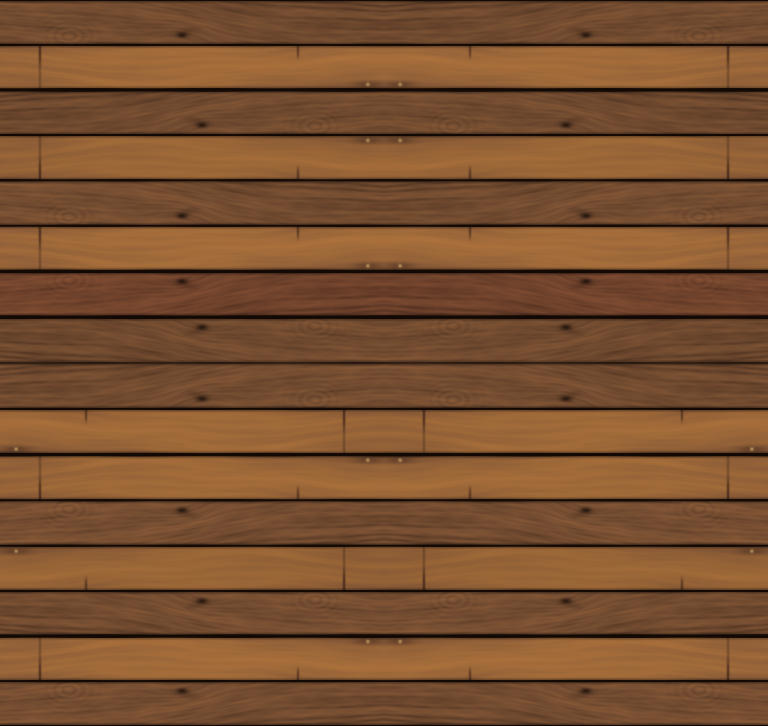
Write a Shadertoy shader that draws this texture.

```glsl
// Sixteen horizontal timber boards, dark and honey toned, mirrored left to right.

const float BOARDS = 16.0;
const float TAU = 6.2831853;

// One bit per board, board 0 at the top
const int HONEY_BOARDS   = 22058;
const int SHIFTED_BOARDS = 13188;   // half-width offset
const int FLIPPED_BOARDS = 64712;   // upside down
const int RED_BOARDS     = 64;
const int WIDE_SEAMS     = 17604;
const int FAINT_SEAMS    = 256;

const vec3 SEAM   = vec3(0.07, 0.03, 0.015);
const vec3 UMBER  = vec3(0.22, 0.13, 0.08);
const vec3 STREAK = vec3(0.34, 0.22, 0.14);
const vec3 WALNUT = vec3(0.44, 0.29, 0.185);
const vec3 TAN    = vec3(0.53, 0.35, 0.215);
const vec3 HONEY  = vec3(0.62, 0.41, 0.22);
const vec3 AMBER  = vec3(0.68, 0.45, 0.235);
const vec3 NAIL   = vec3(0.78, 0.60, 0.40);

const float SEAM_HALF  = 0.024;     // in board heights
const float WIDE_HALF  = 0.038;
const float FAINT_HALF = 0.017;

// Landmarks: x = distance from the mirror axis, y = depth in the board
const vec2 KNOT_POS = vec2(0.263, 0.78);
const vec2 BURL_POS = vec2(0.410, 0.80);
const vec2 NAIL_POS = vec2(0.021, 0.88);
const float LONG_MARK  = 0.448;
const float SHORT_MARK = 0.112;

bool has(int mask, int i) { return ((mask >> i) & 1) == 1; }

vec2 hash2(vec2 p) {
    vec3 q = fract(vec3(p.xyx) * vec3(0.1031, 0.1030, 0.0973));
    q += dot(q, q.yzx + 33.33);
    return fract((q.xx + q.yz) * q.zy);
}

// Distance to the nearest scattered point
float cellular(vec2 p) {
    vec2 cell = floor(p), f = fract(p);
    float nearest = 2.0;
    for (int y = -1; y <= 1; y++)
        for (int x = -1; x <= 1; x++) {
            vec2 o = vec2(x, y);
            vec2 r = o + hash2(cell + o + 50.0) - f;
            nearest = min(nearest, dot(r, r));
        }
    return sqrt(nearest);
}

vec3 ramp(vec3 low, vec3 mid, vec3 high, float t) {
    t = clamp(t, 0.0, 1.0) * 2.0;
    return mix(mix(low, mid, min(t, 1.0)), high, max(t - 1.0, 0.0));
}

float spot(vec2 d) { return exp(-dot(d, d)); }

// p.x: 0 to 0.5 from the axis, p.y: depth; scale turns p into board heights
vec3 darkBoard(vec2 p, vec2 scale) {
    vec2 k = (p - KNOT_POS) * scale;
    vec2 b = (p - BURL_POS) * scale;
    float phase = p.y + 0.45 * (1.0 - cos(TAU * p.x)) + 0.05 * sin(p.x * 23.0 + p.y * 2.0);
    phase += 0.16 * spot(k * vec2(1.6, 3.0));
    float figure = exp(-p.x * p.x * 30.0) * smoothstep(1.0, 0.2, p.y);
    float lines = 0.45 * sin(phase * 34.0 + 1.5 * sin(p.x * 14.0))
                + 0.35 * sin(phase * 57.0 + 2.0 * sin(p.x * 9.0 + 1.0))
                + 0.35 * sin(phase * 19.0 + p.x * 6.0);
    float fibre = cellular(vec2(p.x * 30.0, phase * 13.0)) - 0.45;
    float blotch = cellular(vec2(p.x * 9.0, phase * 3.0)) - 0.45;
    float tone = 0.58 + lines * (0.10 + 0.20 * figure) + 0.35 * fibre + 0.4 * blotch - 0.20 * figure;
    // Burl rings
    tone += 0.16 * spot(b * 2.2) * sin(length(b * vec2(0.7, 1.2)) * 48.0);
    vec3 col = ramp(STREAK, WALNUT, TAN, tone);
    // Knot with a slanted tail
    vec2 tail = vec2(k.x + 0.13, k.y + 0.07 - 0.2 * k.x);
    col = mix(col, STREAK, 0.6 * spot(tail * vec2(4.0, 14.0)));
    return mix(col, UMBER * 0.65, 0.95 * spot(k * vec2(8.5, 17.0)));
}

vec3 honeyBoard(vec2 p, vec2 scale) {
    float phase = p.y + 0.12 * cos(p.x * 11.0) + 0.04 * sin(p.x * 27.0 + p.y * 3.0);
    float fibre = cellular(vec2(p.x * 14.0, phase * 11.0)) - 0.45;
    float blotch = cellular(vec2(p.x * 5.0, phase * 2.5)) - 0.45;
    float lines = sin(phase * 31.0 + sin(p.x * 12.0)) + sin(phase * 17.0 + p.x * 5.0);
    float dull = smoothstep(0.45, 1.0, p.y) * exp(-p.x * p.x * 35.0)
               + 0.5 * smoothstep(0.35, 0.5, p.x) + 0.4 * smoothstep(0.3, 0.0, p.y);
    vec3 col = ramp(TAN, HONEY, AMBER, 0.52 + 0.05 * lines + 0.25 * fibre + 0.35 * blotch - 0.45 * dull);
    col = mix(col, WALNUT, 0.35 * smoothstep(0.75, 1.0, p.y) * exp(-p.x * 9.0));
    // Vertical scars, strongest near one edge
    float longScar = spot(vec2((p.x - LONG_MARK) / 0.0018, 0.0)) * mix(0.75, 0.35, smoothstep(0.2, 0.6, p.y));
    float shortScar = spot(vec2((p.x - SHORT_MARK) / 0.0018, 0.0)) * smoothstep(0.38, 0.15, p.y) * 0.6;
    col = mix(col, UMBER, max(longScar, shortScar));
    // Nail with a smudge around it
    vec2 n = (p - NAIL_POS) * scale;
    col = mix(col, STREAK, 0.75 * spot(n * vec2(3.2, 13.0)));
    return mix(col, NAIL, 0.85 * spot(n * 24.0));
}

void mainImage(out vec4 fragColor, in vec2 fragCoord) {
    vec2 uv = fragCoord / iResolution.xy;
    float top = 1.0 - uv.y;
    float row = top * BOARDS + 0.027 * sin(TAU * top);
    int board = int(clamp(floor(row), 0.0, BOARDS - 1.0));
    vec2 scale = vec2(BOARDS * iResolution.x / iResolution.y, 1.0);

    // Mirror, shift and flip into the shared board layout
    vec2 p = vec2(abs(uv.x - 0.5), row - float(board));
    if (has(SHIFTED_BOARDS, board)) p.x = 0.5 - p.x;
    if (has(FLIPPED_BOARDS, board)) p.y = 1.0 - p.y;
    vec3 col = has(HONEY_BOARDS, board) ? honeyBoard(p, scale) : darkBoard(p, scale);
    col *= 0.97 + 0.06 * hash2(vec2(float(board), 7.0)).x;
    if (has(RED_BOARDS, board)) col *= vec3(0.96, 0.87, 0.90);

    // Seams with a soft shaded lip
    int seam = int(floor(row + 0.5));
    float edge = abs(row - float(seam));
    bool faint = has(FAINT_SEAMS, seam);
    float halfWidth = has(WIDE_SEAMS, seam) ? WIDE_HALF : faint ? FAINT_HALF : SEAM_HALF;
    halfWidth += 0.003 * sin(uv.x * 37.0 + float(seam) * 2.0);
    float aa = 0.6 * BOARDS / iResolution.y;
    col *= 1.0 - 0.30 * smoothstep(0.07, 0.0, edge - halfWidth);
    col = mix(faint ? UMBER * 0.7 : SEAM, col, smoothstep(-aa, aa, edge - halfWidth));
    fragColor = vec4(col, 1.0);
}
```
